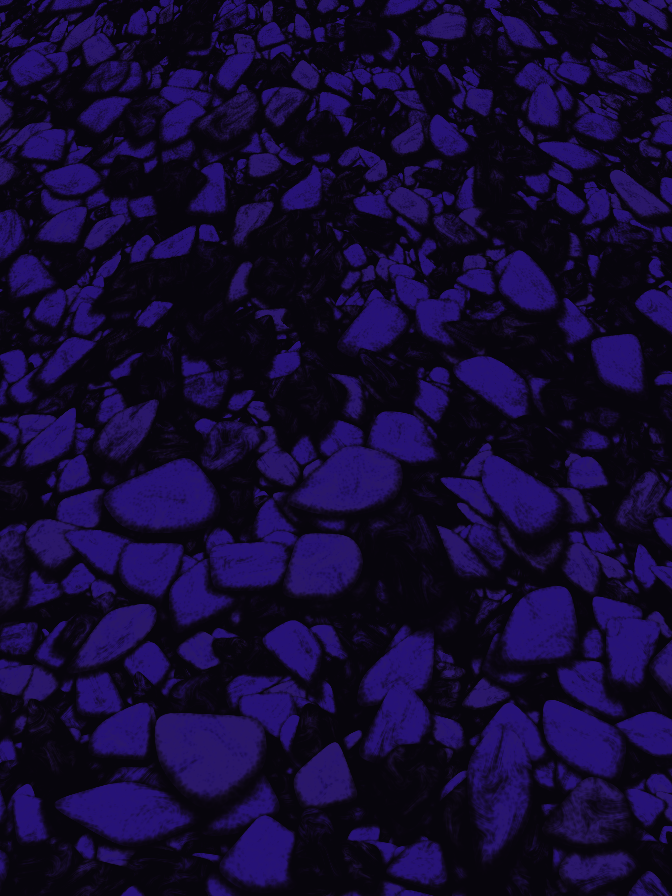
A Shadertoy shader for this texture:

```glsl
// A beach of rounded pebbles receding into the distance under dim violet light.

#define HORIZON 1.45      // height of the vanishing line, in canvas heights
#define FINEST 34.0       // density of the smallest pebbles
#define GROWTH 0.80       // density ratio from one layer to the next
#define LAYERS 6
#define FACETS 7
#define DARK_SHARE 0.43   // share of dark pebbles
#define MOTTLING 0.34     // strength of the stains on each pebble
#define GRAIN 230.0       // density of the fine speckles
#define SHADOW vec3(0.028, 0.018, 0.048)
#define VIOLET vec3(0.150, 0.070, 0.465)
#define PALE vec3(0.165, 0.092, 0.410)

const float TAU = 6.2831853;

vec3 hash3(vec2 p) {
    vec3 a = fract(p.xyx * vec3(0.1031, 0.1030, 0.0973));
    a += dot(a, a.yxz + 33.33);
    return fract((a.xxy + a.yzz) * a.zyx);
}

mat2 rotation(float angle) {
    float c = cos(angle), s = sin(angle);
    return mat2(c, s, -s, c);
}

// Layered, warped sines, about -1 to 1
float mottle(vec2 p) {
    float sum = 0.0, amplitude = 0.6;
    mat2 turn = rotation(0.9);
    for (int i = 0; i < 5; i++) {
        p = turn * p * 1.75 + 1.3;
        p += 0.7 * sin(p.yx * 1.2);
        sum += amplitude * sin(p.x) * sin(p.y);
        amplitude *= 0.72;
    }
    return sum;
}

// Cellular noise: distance to the nearest scattered point
float cellular(vec2 p) {
    vec2 cell = floor(p);
    float nearest = 2.0;
    for (int j = -1; j <= 1; j++)
    for (int i = -1; i <= 1; i++) {
        vec2 id = cell + vec2(i, j);
        nearest = min(nearest, length(id + hash3(id).xy - p));
    }
    return nearest;
}

// Rounded irregular polygon: 0 at the centre, 1 on the outline
float pebbleShape(vec2 q, float seed) {
    float sum = 0.0;
    for (int i = 0; i < FACETS; i++) {
        float k = float(i);
        float angle = (k + 0.5 * sin(seed * 40.0 + k * 2.4)) * TAU / float(FACETS);
        float reach = 0.82 + 0.34 * fract(seed * 17.0 + k * 0.618);
        float side = max(dot(q, vec2(cos(angle), sin(angle))), 0.0) / reach;
        float cube = side * side * side;
        sum += cube * cube;
    }
    return pow(sum, 1.0 / 6.0);
}

// Lays one layer of pebbles over the ground; ground = (tone, paleness)
void addPebbles(inout vec2 ground, vec2 p, float pixel, float share, float layer) {
    vec2 cell = floor(p);
    for (int j = 1; j >= -1; j--)
    for (int i = -1; i <= 1; i++) {
        vec2 id = cell + vec2(i, j);
        vec3 place = hash3(id + layer * 37.7);
        vec3 look = hash3(id + layer * 71.3 + 150.5);
        if (look.z > share) continue;

        // Outline
        float radius = mix(0.42, 0.60, place.z);
        float stretch = mix(1.0, 1.4, look.y);
        vec2 offset = p - id - 0.5 - 0.6 * (place.xy - 0.5);
        vec2 q = rotation((fract(place.z * 13.7) - 0.5) * 2.6) * offset;
        q /= radius * vec2(stretch, 1.0 / stretch);
        if (dot(q, q) > 3.2) continue;
        float d = pebbleShape(q, place.x);
        vec2 slope = offset / radius;

        // Contact shadow on what lies below
        ground.x *= mix(0.22, 1.0, smoothstep(0.95, 1.28, d + 0.12 * slope.y));

        // Stained, domed surface lit from above
        float stain = mottle(q * 2.0 + place.xy * 50.0);
        float bright = smoothstep(DARK_SHARE - 0.12, DARK_SHARE + 0.12, look.x);
        float tone = mix(0.17, 0.84, bright) + MOTTLING * stain * mix(0.6, 1.0, look.y);
        float light = 0.93 + d * d * (0.36 * slope.y - 0.12 * slope.x);
        light *= 1.0 - 0.6 * smoothstep(0.74, 1.0, d - 0.08 * slope.y);
        float paleness = smoothstep(0.55, 1.0, fract(look.x * 23.0) + 0.3 * stain);

        float cover = 1.0 - smoothstep(-0.5, 0.5, (d - 1.0) * radius / pixel);
        ground = mix(ground, vec2(max(tone * light, 0.0), paleness), cover);
    }
}

void mainImage(out vec4 fragColor, in vec2 fragCoord) {
    // Receding ground plane
    vec2 uv = fragCoord / iResolution.y;
    float nearness = HORIZON - uv.y;
    float middle = 0.5 * iResolution.x / iResolution.y;
    vec2 p = vec2((uv.x - middle) / nearness, -log(nearness)) + 4.0;

    // Small pebbles first, larger and rarer ones on top
    vec2 ground = vec2(0.04, 0.0);
    float density = FINEST;
    for (int i = 0; i < LAYERS; i++) {
        float layer = float(i);
        float pixel = 1.3 * density / (iResolution.y * nearness);
        addPebbles(ground, p * density, pixel, 1.0 - 0.17 * layer, layer + 1.0);
        density *= GROWTH;
    }

    // Fine grain and distance dimming
    float speckle = cellular(p * GRAIN) - 0.45;
    float tone = ground.x * (1.0 + 0.45 * speckle) * mix(1.0, 0.88, uv.y);

    // Colour ramp
    float t = smoothstep(0.08, 0.74, tone);
    vec3 lit = mix(VIOLET, PALE, clamp(ground.y + 0.8 * speckle, 0.0, 1.0));
    vec3 color = mix(SHADOW, lit, vec3(t, t, pow(t, 1.25)));
    fragColor = vec4(color, 1.0);
}
```
